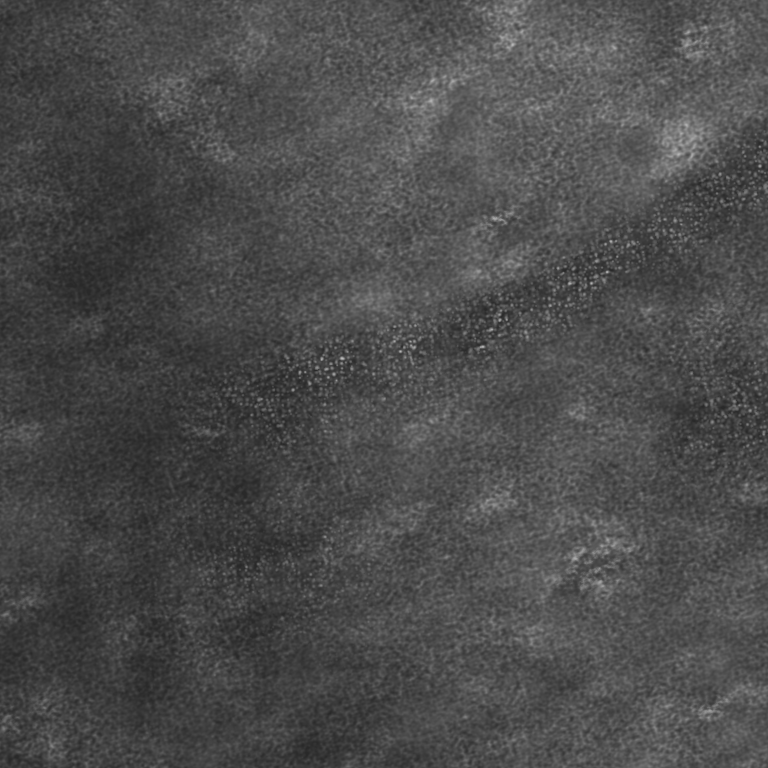
This texture is drawn by a three.js fragment shader. Its source:

```glsl
// Draws a dark, weathered grey stone surface with a speckled diagonal seam and pale scuffs.
varying vec2 vUv;

vec2 hash2(vec2 p) {
  vec3 a = fract(p.xyx * vec3(0.1031, 0.1030, 0.0973));
  a += dot(a, a.yzx + 33.33);
  return fract((a.xx + a.yz) * a.zy);
}

float cornerSlope(vec2 cell, vec2 offset) {
  return dot(hash2(cell) * 2.0 - 1.0, offset);
}

float gradientNoise(vec2 p) {
  vec2 i = floor(p), f = fract(p);
  vec2 u = f * f * f * (f * (f * 6.0 - 15.0) + 10.0);
  vec2 e = vec2(1.0, 0.0);
  float low = mix(cornerSlope(i, f), cornerSlope(i + e, f - e), u.x);
  float high = mix(cornerSlope(i + e.yx, f - e.yx), cornerSlope(i + e.xx, f - e.xx), u.x);
  return mix(low, high, u.y);
}

float fbm(vec2 p) {
  float sum = 0.0, amplitude = 1.0;
  for (int i = 0; i < 5; i++) {
    sum += amplitude * gradientNoise(p);
    p = mat2(1.6, 1.2, -1.2, 1.6) * p + 17.3;
    amplitude *= 0.6;
  }
  return sum;
}

// One soft dot per cell, with random place, size and brightness
float speckles(vec2 p) {
  vec2 cell = floor(p);
  vec2 centre = 0.3 + 0.4 * hash2(cell + 5.0);
  vec2 kind = hash2(cell + 71.0);
  float radius = mix(0.35, 0.6, kind.x);
  float dotShape = 1.0 - smoothstep(0.0, radius, length(fract(p) - centre));
  return dotShape * kind.y * kind.y;
}

float blob(vec2 p, vec2 centre, vec2 size) {
  vec2 d = (p - centre) / size;
  return exp(-dot(d, d));
}

void main() {
  vec2 uv = vUv;
  vec2 warped = uv + 0.03 * vec2(fbm(uv * 6.0), fbm(uv * 6.0 + 40.0));
  mat2 tilt = mat2(0.95, -0.31, 0.31, 0.95);
  vec2 along = tilt * uv;

  // Broad light and shade, darker on the left
  float tone = mix(-0.19, 0.09, smoothstep(0.15, 0.6, warped.x + 0.25 * (uv.y - 0.5)));
  tone += 0.3 * fbm(uv * vec2(3.0, 4.0) + 8.0);
  tone += 0.12 * blob(warped, vec2(0.6, 0.85), vec2(0.3, 0.2));
  tone += 0.12 * blob(warped, vec2(0.78, 0.42), vec2(0.16, 0.2));

  // Curved seam: crisp upper edge, slow fade below
  float x = warped.x - 0.3;
  float below = 0.51 + 0.2 * x + 0.35 * x * x - warped.y;
  float seam = smoothstep(-0.035, 0.02, below) * (1.0 - smoothstep(0.03, 0.14, below));
  seam *= smoothstep(0.18, 0.42, warped.x);
  float hollow = blob(warped, vec2(0.96, 0.47), vec2(0.08, 0.1));
  float stain = blob(warped, vec2(0.37, 0.27), vec2(0.15, 0.1));
  tone -= 0.38 * seam + 0.4 * hollow + 0.22 * stain;

  // Slanted mottling, cloudy pale patches and faint vertical washes
  tone += 0.24 * fbm(along * vec2(12.0, 22.0));
  float cloud = smoothstep(0.1, 0.7, fbm(along * vec2(7.0, 11.0) + 61.0));
  tone += 0.3 * cloud * (1.0 - 0.7 * seam);
  float washArea = (1.0 - smoothstep(0.2, 0.5, uv.x)) * (1.0 - smoothstep(0.2, 0.5, uv.y));
  tone += 0.25 * washArea * gradientNoise(uv * vec2(24.0, 3.0));

  // Fine grain, stronger in some areas
  float grain = gradientNoise(along * vec2(170.0, 205.0));
  grain += 0.7 * gradientNoise(uv.yx * 118.0 + 31.0);
  tone += (0.46 + 0.3 * gradientNoise(uv * 9.0 + 3.0) + 0.15 * cloud) * grain;

  // Pale scuffs, ragged and unequal in strength
  float scuffNoise = fbm(along * vec2(30.0, 48.0) + 12.0);
  float scuffs = 0.0;
  for (int i = 0; i < 11; i++) {
    vec2 seed = vec2(float(i) * 7.0 + 3.0, 19.0);
    vec2 kind = hash2(seed + 50.0);
    vec2 centre = tilt * hash2(seed);
    float area = blob(along, centre, mix(0.015, 0.05, kind.x) * vec2(1.4, 0.8));
    scuffs += mix(0.3, 1.0, kind.y) * area * smoothstep(-0.3, 0.5, scuffNoise + 0.35 * grain);
  }
  tone += 0.75 * min(scuffs, 1.0);

  // Pale specks gather in the seam and the hollows
  float speckArea = 0.13 + seam + 0.9 * hollow + 0.5 * stain;
  speckArea *= clamp(0.85 + 1.2 * gradientNoise(uv * 18.0), 0.2, 1.3);
  float specks = speckles(along * 118.0) + 0.8 * speckles(uv * 145.0 + 9.0);
  specks += 0.6 * speckles(along.yx * 170.0 + 27.0);

  float grey = 0.28 * exp(tone) + 0.3 * speckArea * specks;
  gl_FragColor = vec4(vec3(clamp(grey, 0.16, 0.8)), 1.0);
}
```
